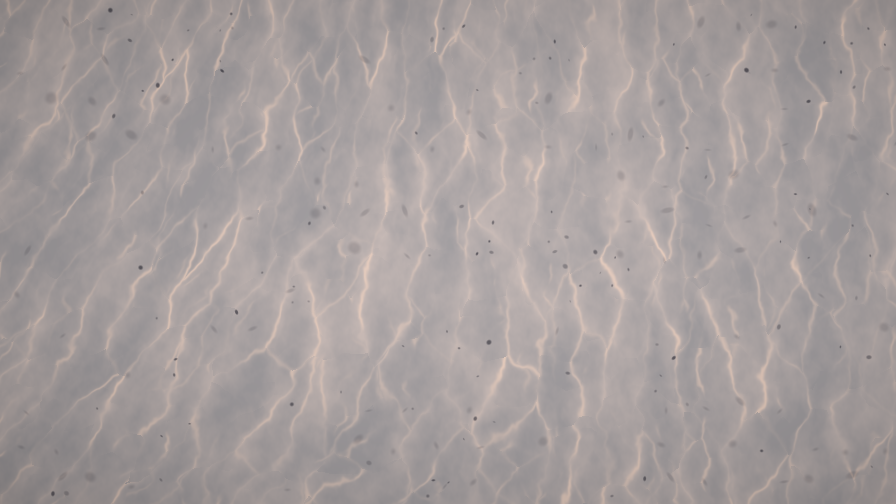
This texture is drawn by a Shadertoy shader. Its source:

```glsl
#define CELL_SIZE vec2(0.076, 0.15)
#define LEFT_SLANT 0.55
#define CREST_WIDTH 0.0036
#define GLOW_WIDTH 0.015
#define SPECK_GRID 0.03
#define SMUDGE_GRID 0.075
#define VIGNETTE 0.46
#define TROUGH_COLOR vec3(0.637, 0.622, 0.632)
#define SLOPE_COLOR vec3(0.785, 0.732, 0.716)
#define CREST_COLOR vec3(0.920, 0.812, 0.750)
#define SPECK_COLOR vec3(0.29, 0.28, 0.31)

vec2 hash2(vec2 p) {
    vec3 q = fract(p.xyx * vec3(0.1031, 0.1030, 0.0973));
    q += dot(q, q.yzx + 33.33);
    return fract((q.xx + q.yz) * q.zy);
}

// Layered sines, roughly -1 to 1
float swell(vec2 p) {
    float sum = 0.0, amp = 0.5;
    for (int i = 0; i < 4; i++) {
        sum += amp * sin(p.x + 1.3 * sin(p.y)) * cos(p.y * 0.9 + 0.7 * sin(p.x));
        p = mat2(1.5, 1.1, -1.1, 1.5) * p + 2.7;
        amp *= 0.6;
    }
    return sum;
}

// Lean the ripples on the left, then make their paths wavy
vec2 bendRipples(vec2 p) {
    float lean = LEFT_SLANT * (1.0 - smoothstep(0.0, 1.2, p.x));
    vec2 q = vec2(p.x - lean * (p.y - 0.5), p.y);
    q.x += 0.022 * swell(p * 13.0) + 0.009 * swell(p * 34.0 + 5.0);
    q.y += 0.03 * swell(p * 9.0 + 11.0);
    return q;
}

vec2 cellPoint(vec2 id) {
    float stagger = 0.5 * mod(id.x, 2.0) - 0.25;
    return 0.5 + 0.8 * (hash2(id) - 0.5) + vec2(0.0, stagger);
}

// Light along the steep borders of stretched cells: x = crest, y = glow
vec2 rippleLight(vec2 q, vec2 size) {
    vec2 g = q / size, base = floor(g), f = g - base;
    vec2 nearId = base, nearRay = vec2(9.0);
    for (int j = -1; j <= 1; j++)
    for (int i = -1; i <= 1; i++) {
        vec2 cell = vec2(i, j);
        vec2 ray = cell + cellPoint(base + cell) - f;
        if (dot(ray, ray) < dot(nearRay, nearRay)) {
            nearRay = ray;
            nearId = base + cell;
        }
    }
    vec2 light = vec2(0.0);
    for (int j = -2; j <= 2; j++)
    for (int i = -2; i <= 2; i++) {
        vec2 id = base + vec2(i, j);
        vec2 ray = vec2(i, j) + cellPoint(id) - f;
        vec2 across = (ray - nearRay) / size;
        float span = length(across);
        if (span < 0.001) continue;
        float d = 0.5 * (dot(ray, ray) - dot(nearRay, nearRay)) / span;
        float steep = smoothstep(0.4, 0.95, abs(across.x) / span);
        float power = steep * mix(0.1, 1.0, hash2(id + nearId + 40.0).x);
        float crest = exp(-d * d / (CREST_WIDTH * CREST_WIDTH));
        light = max(light, power * vec2(crest, exp(-d / GLOW_WIDTH)));
    }
    return light;
}

// Clumped, randomly turned dark grains
float grains(vec2 p, float grid, float share, float stretch, float soft) {
    vec2 g = p / grid, id = floor(g);
    vec2 place = hash2(id + 71.0), kind = hash2(id + 193.0);
    vec2 v = g - id - mix(vec2(0.28), vec2(0.72), place);
    float a = 6.2832 * kind.y;
    v = mat2(cos(a), -sin(a), sin(a), cos(a)) * v;
    v.y *= mix(1.0, stretch, place.x);
    float radius = mix(0.06, 0.17, place.y * place.y);
    float clump = smoothstep(0.0, 0.6, swell(id * grid * 9.0 + 3.0));
    float present = step(kind.x, share * (0.25 + 2.5 * clump));
    float edge = soft + 1.0 / (iResolution.y * grid);
    return present * (1.0 - smoothstep(radius - 0.5 * edge, radius + 0.5 * edge, length(v)));
}

void mainImage(out vec4 fragColor, in vec2 fragCoord) {
    vec2 p = fragCoord / iResolution.y;
    vec2 q = bendRipples(p);
    vec2 light = rippleLight(q, CELL_SIZE);
    vec2 minor = rippleLight(q + 3.7, CELL_SIZE * vec2(0.8, 0.55));

    // Sand: cool troughs, warm slopes, fine mottling
    float broad = 0.22 * swell(p * 4.0 + 1.0);
    float drift = 0.42 * swell(q * vec2(24.0, 11.0) + 8.0);
    float mottle = 0.16 * swell(p * vec2(80.0, 60.0));
    float glow = 0.6 * light.y + 0.25 * minor.y;
    float slope = clamp(0.23 + broad + drift + mottle + glow, 0.0, 1.0);
    vec3 color = mix(TROUGH_COLOR, SLOPE_COLOR, slope);

    // Crests that fade in and out along their length
    float fade = smoothstep(-0.4, 0.35, swell(p * 15.0 + 21.0));
    float minorFade = smoothstep(0.0, 0.5, swell(p * 18.0 + 47.0));
    float crest = max(0.95 * light.x * mix(0.12, 1.0, fade), 0.6 * minor.x * minorFade);
    color = mix(color, CREST_COLOR, crest);

    // Debris: small specks and faint smudges
    float speck = grains(p, SPECK_GRID, 0.07, 1.8, 0.1);
    float smudge = grains(p + 0.37, SMUDGE_GRID, 0.4, 3.0, 0.12);
    float tone = mix(0.25, 0.85, hash2(floor(p / SPECK_GRID) + 311.0).x);
    color = mix(color, SPECK_COLOR, max(speck * tone, 0.2 * smudge));

    // Darker toward the corners
    vec2 c = fragCoord / iResolution.xy - vec2(0.54, 0.52);
    color *= 1.0 - VIGNETTE * dot(c, c);
    fragColor = vec4(color, 1.0);
}
```
